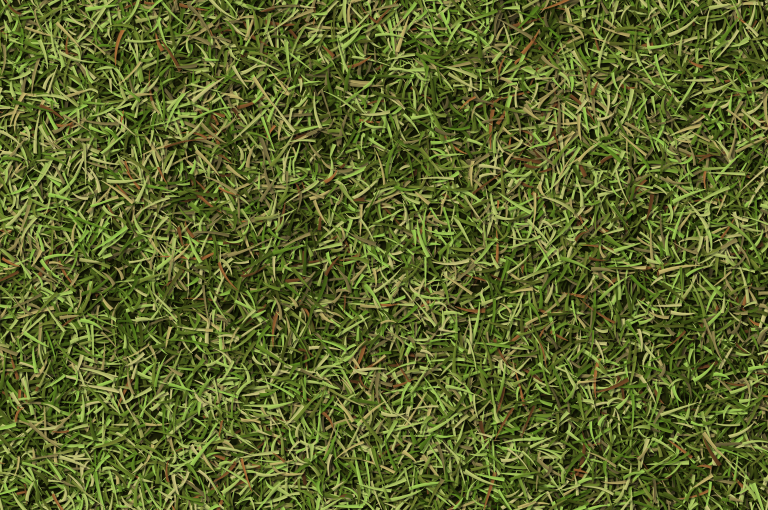
Reproduce this texture procedurally as a Shadertoy shader.

```glsl
// Sunlit lawn seen from above: short, tangled grass blades over dark soil.
// Jittered, rotated grids of tapered blades are stacked from deep to high;
// each blade shades what lies below, and slow noise makes dry and lush patches.

const int LAYERS = 18;
const float CELL = 0.045;

// Integer hash (PCG), three values in 0..1
vec3 hash3(ivec3 key) {
    uvec3 v = uvec3(key) * 1664525u + 1013904223u;
    v.x += v.y * v.z; v.y += v.z * v.x; v.z += v.x * v.y;
    v ^= v >> 16u;
    v.x += v.y * v.z; v.y += v.z * v.x; v.z += v.x * v.y;
    return vec3(v >> 8u) / 16777216.0;
}

float valueNoise(vec2 p, int seed) {
    ivec2 i = ivec2(floor(p));
    vec2 f = fract(p);
    f = f * f * (3.0 - 2.0 * f);
    float a = hash3(ivec3(i, seed)).x;
    float b = hash3(ivec3(i + ivec2(1, 0), seed)).x;
    float c = hash3(ivec3(i + ivec2(0, 1), seed)).x;
    float d = hash3(ivec3(i + ivec2(1, 1), seed)).x;
    return mix(mix(a, b, f.x), mix(c, d, f.x), f.y);
}

mat2 rotation(float a) {
    float c = cos(a), s = sin(a);
    return mat2(c, s, -s, c);
}

// Green ramp from shade to sunlit tip
vec3 grassColor(float tone) {
    vec3 c = mix(vec3(0.08, 0.10, 0.02), vec3(0.18, 0.22, 0.05), smoothstep(-0.1, 0.14, tone));
    c = mix(c, vec3(0.31, 0.35, 0.12), smoothstep(0.14, 0.38, tone));
    c = mix(c, vec3(0.42, 0.49, 0.17), smoothstep(0.38, 0.60, tone));
    return mix(c, vec3(0.70, 0.73, 0.42), smoothstep(0.60, 0.84, tone));
}

// Signed distance to a bent blade lying along x, narrowing to its tip
float bladeDistance(vec2 p, float halfLength, float halfWidth, float bend) {
    float t = p.x / halfLength;
    float taper = sqrt(clamp(0.5 - 0.5 * t, 0.0, 1.0));
    float side = abs(p.y - bend * (t * t - 0.4)) - halfWidth * taper;
    return max(side, abs(p.x) - halfLength);
}

void mainImage(out vec4 fragColor, in vec2 fragCoord) {
    vec2 uv = fragCoord / iResolution.y;
    float pixel = 1.0 / iResolution.y;

    // Slow variation: dryness and depth of the turf
    float dry = 0.6 * valueNoise(uv * 4.0, 101) + 0.4 * valueNoise(uv * 11.0, 102);
    float lush = 0.5 * valueNoise(uv * 5.0, 103) + 0.5 * valueNoise(uv * 14.0, 104);
    float patchTone = 0.30 * (lush - 0.5) - 0.06 * (uv.x - 0.75);

    // Soil and deep shade
    float crumbs = valueNoise(uv * 130.0, 105);
    vec3 color = mix(vec3(0.05, 0.07, 0.01), vec3(0.16, 0.17, 0.05), crumbs);

    for (int layer = 0; layer < LAYERS; layer++) {
        float height = float(layer) / float(LAYERS - 1);
        float turn = float(layer) * 2.4;
        vec2 q = rotation(turn) * uv / CELL + float(layer) * vec2(7.31, 3.77);
        vec2 shadowShift = rotation(turn) * vec2(-0.0035, 0.0030);
        ivec2 home = ivec2(floor(q));

        for (int k = 0; k < 9; k++) {
            ivec2 cell = home + ivec2(k % 3 - 1, k / 3 - 1);
            vec3 place = hash3(ivec3(cell, layer));
            vec3 shape = hash3(ivec3(cell, layer + 40));
            vec3 look = hash3(ivec3(cell, layer + 80));

            // Blade frame and distances
            mat2 toBlade = rotation(place.z * 6.2832);
            vec2 p = toBlade * (q - vec2(cell) - place.xy) * CELL;
            float halfLength = mix(0.014, 0.042, shape.x * sqrt(shape.x));
            float halfWidth = mix(0.0022, 0.0042, shape.y);
            float bend = (shape.z - 0.5) * 0.011;
            float d = bladeDistance(p, halfLength, halfWidth, bend);
            float shade = bladeDistance(p + toBlade * shadowShift, halfLength, halfWidth, bend);

            // Cast shadow, then the blade itself
            color *= 1.0 - 0.38 * smoothstep(0.002, -0.002, shade);
            float cover = smoothstep(0.7, -0.7, d / pixel);
            if (cover <= 0.0) continue;

            float along = p.x / halfLength;
            float tone = 0.78 * look.x + 0.50 * height - 0.13 + patchTone + 0.06 * along;
            vec3 blade = grassColor(tone);
            blade *= mix(vec3(0.84, 1.04, 0.72), vec3(1.08, 1.0, 1.12), look.z);

            // Dry straw and a few rusty stems
            float straw = step(look.y, 0.04 + 0.32 * dry * dry + 0.05 * dry);
            float rust = step(0.985 - 0.07 * dry * dry, look.y);
            float light = clamp(0.4 + 0.75 * tone, 0.3, 1.15);
            blade = mix(blade, vec3(0.64, 0.59, 0.35) * light, straw);
            blade = mix(blade, vec3(0.56, 0.37, 0.19) * light, rust);

            // One half of the fold catches more sun
            float fold = clamp((p.y - bend * (along * along - 0.4)) / halfWidth, -1.0, 1.0);
            color = mix(color, blade * (1.0 + 0.14 * fold), cover);
        }
    }

    fragColor = vec4(clamp(color, 0.0, 1.0), 1.0);
}
```
